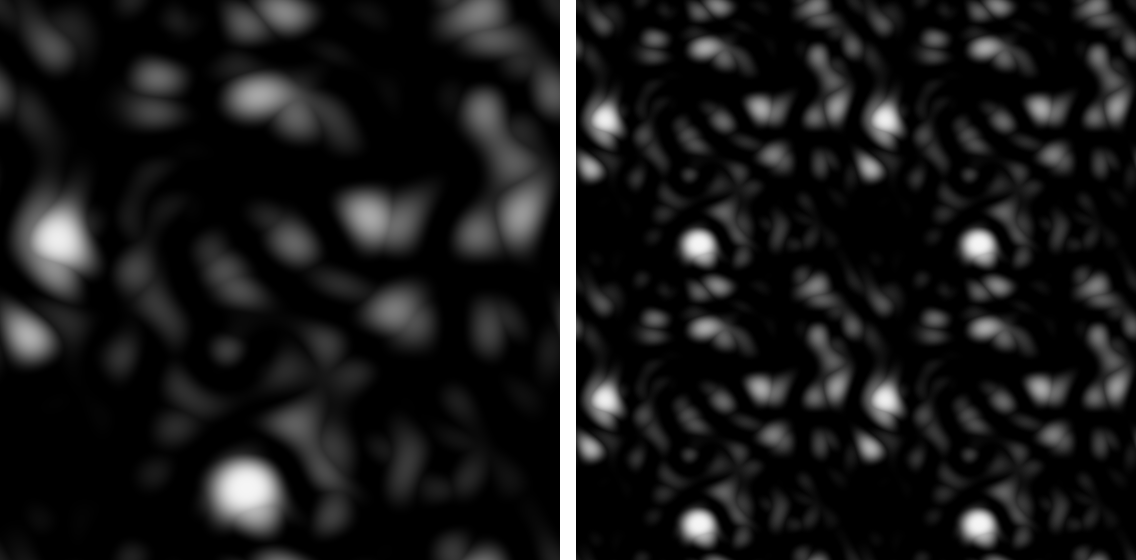
Left, the tile; right, the same tile 2 across and 2 down.
This texture is drawn by a Shadertoy shader. Its source:

```glsl
const float TAU = 6.2831853;
const int WAVES = 32;

float hash(float n) {
    return fract(sin(n * 91.17) * 4375.85);
}

// Layered sines with whole-number wave vectors: unit variance, wraps on 0..1
float waveNoise(vec2 p, float minFreq, float maxFreq, float seed) {
    float sum = 0.0;
    for (int i = 0; i < WAVES; i++) {
        float id = float(i) + seed;
        float angle = 0.5 * TAU * (float(i) + hash(id)) / float(WAVES);
        float freq = mix(minFreq, maxFreq, hash(id + 37.3));
        vec2 wave = round(freq * vec2(cos(angle), sin(angle)));
        float turns = fract(dot(wave, p) + hash(id + 71.9));
        sum += sin(TAU * turns);
    }
    return sum * sqrt(2.0 / float(WAVES));
}

// Absolute value with a slightly rounded crease
float softAbs(float x, float radius) {
    return sqrt(x * x + radius * radius) - radius;
}

// Broad lobes carry the glow, finer lobes cut thin creases across them
float turbulence(vec2 p) {
    float lobes = softAbs(waveNoise(p, 1.5, 5.0, 3.0), 0.05);
    float creases = softAbs(waveNoise(p, 4.0, 8.0, 151.0), 0.07);
    return 0.2 * lobes + 0.08 * creases;
}

void mainImage(out vec4 fragColor, in vec2 fragCoord) {
    vec2 uv = fragCoord / iResolution.xy;
    float blackLevel = 0.10;
    float whiteLevel = 0.76;
    float glow = 0.96 * smoothstep(blackLevel, whiteLevel, turbulence(uv));
    fragColor = vec4(vec3(glow), 1.0);
}
```
